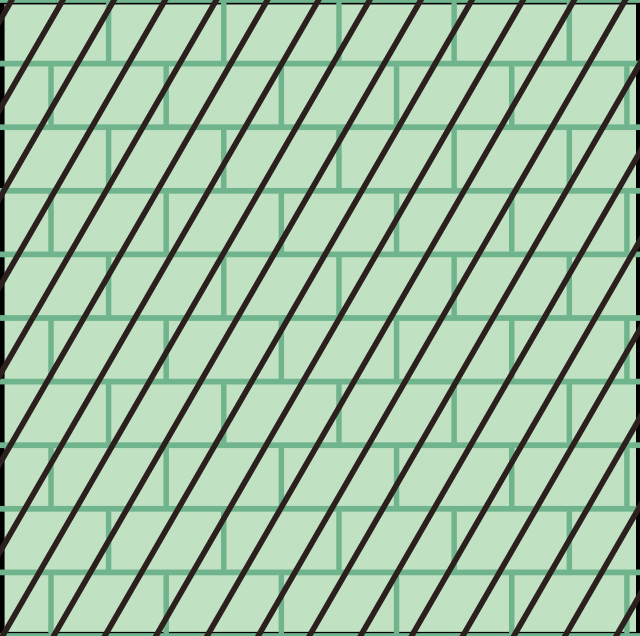
Write a Shadertoy shader that draws this pattern.

```glsl
// Pale green running-bond brick wall crossed by thin dark diagonal stripes.

// All lengths are fractions of the canvas height.
const float ROWS = 10.0;
const float BRICK_LENGTH = 0.1811;
const float JOINT_OFFSET = 0.0802;      // first upright joint in the bottom row
const float BED_WIDTH = 0.0090;
const float JOINT_WIDTH = 0.0086;
const float STRIPE_PITCH = 0.0804;      // measured along the horizontal
const float STRIPE_OFFSET = 0.0040;
const float STRIPE_WIDTH = 0.0089;
const float STRIPE_ANGLE = radians(60.0);
const vec2 PANEL_MIN = vec2(0.0072, 0.0065);
const vec2 PANEL_MAX = vec2(1.0000, 0.9930);

const vec3 BRICK_COLOR = vec3(0.755, 0.882, 0.765);
const vec3 MORTAR_COLOR = vec3(0.435, 0.704, 0.548);
const vec3 STRIPE_COLOR = vec3(0.172, 0.125, 0.118);
const vec3 BORDER_COLOR = vec3(0.0);

// Distance to the nearest multiple of pitch.
float repeatDistance(float x, float pitch) {
    return abs(x - pitch * round(x / pitch));
}

// Antialiased coverage of a signed distance, negative inside.
float coverage(float dist, float pixel) {
    return clamp(0.5 - dist / pixel, 0.0, 1.0);
}

float panelDistance(vec2 p) {
    vec2 d = max(PANEL_MIN - p, p - PANEL_MAX);
    return max(d.x, d.y);
}

float mortarDistance(vec2 p) {
    float bed = repeatDistance(p.y, 1.0 / ROWS) - 0.5 * BED_WIDTH;
    float oddRow = mod(floor(p.y * ROWS), 2.0);
    float shift = JOINT_OFFSET + 0.5 * BRICK_LENGTH * oddRow;
    float joint = repeatDistance(p.x - shift, BRICK_LENGTH) - 0.5 * JOINT_WIDTH;
    return min(bed, joint);
}

float stripeDistance(vec2 p) {
    float across = p.x - p.y / tan(STRIPE_ANGLE) - STRIPE_OFFSET;
    return repeatDistance(across, STRIPE_PITCH) * sin(STRIPE_ANGLE) - 0.5 * STRIPE_WIDTH;
}

void mainImage(out vec4 fragColor, in vec2 fragCoord) {
    float pixel = 1.0 / iResolution.y;
    vec2 p = fragCoord * pixel;

    // Layers from back to front: border, bricks, mortar, stripes.
    vec3 color = mix(BORDER_COLOR, BRICK_COLOR, coverage(panelDistance(p), pixel));
    color = mix(color, MORTAR_COLOR, coverage(mortarDistance(p), pixel));
    color = mix(color, STRIPE_COLOR, coverage(stripeDistance(p), pixel));
    fragColor = vec4(color, 1.0);
}
```
